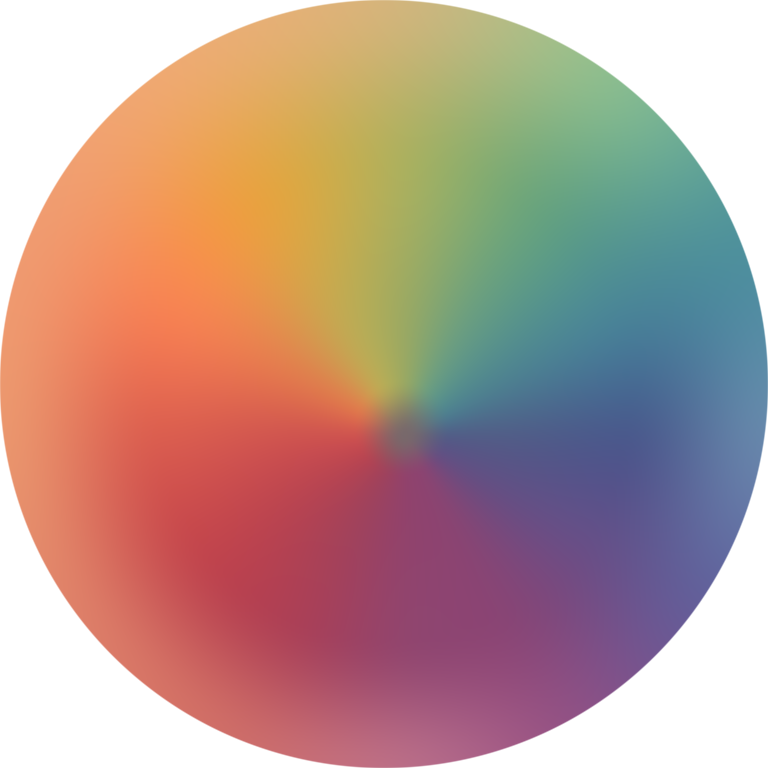
A WebGL 2 fragment shader for this background:

```glsl
#version 300 es
precision highp float;
// A soft colour wheel: blurred hues turning around an off-centre pivot, in a disc on white.
uniform vec2 u_resolution;
out vec4 outColor;

// Hues every 30 degrees, counter-clockwise from the right.
const vec3 core[12] = vec3[12](
  vec3(.32, .37, .53), vec3(.31, .51, .56), vec3(.41, .61, .51), vec3(.60, .66, .39),
  vec3(.75, .66, .33), vec3(.87, .49, .30), vec3(.81, .33, .31), vec3(.72, .27, .32),
  vec3(.63, .26, .36), vec3(.57, .26, .42), vec3(.53, .27, .45), vec3(.39, .31, .51));
const vec3 body[12] = vec3[12](
  vec3(.29, .35, .55), vec3(.29, .52, .59), vec3(.41, .64, .49), vec3(.67, .69, .37),
  vec3(.90, .64, .25), vec3(.97, .52, .32), vec3(.86, .37, .31), vec3(.76, .27, .30),
  vec3(.67, .25, .34), vec3(.57, .27, .43), vec3(.53, .27, .46), vec3(.40, .31, .53));
const vec3 rim[12] = vec3[12](
  vec3(.40, .53, .67), vec3(.31, .57, .61), vec3(.55, .74, .56), vec3(.82, .71, .49),
  vec3(.93, .67, .45), vec3(.94, .61, .44), vec3(.92, .59, .43), vec3(.87, .50, .41),
  vec3(.81, .43, .41), vec3(.73, .43, .53), vec3(.57, .32, .52), vec3(.39, .37, .60));

// Catmull-Rom kernel
float splineWeight(float x) {
  x = abs(x);
  return x < 1. ? (1.5 * x - 2.5) * x * x + 1.
                : ((2.5 - .5 * x) * x - 4.) * x + 2.;
}

void main() {
  vec2 p = (2. * gl_FragCoord.xy - u_resolution) / min(u_resolution.x, u_resolution.y);

  // Distance from the pivot as a share of the way to the disc edge
  vec2 pivot = vec2(.055, -.133);
  vec2 d = p - pivot;
  float dist = max(length(d), 1e-4);
  float b = dot(pivot, d / dist);
  float reach = sqrt(b * b + 1. - dot(pivot, pivot)) - b;
  float s = dist / reach;

  // Smooth periodic blend around each ring of hues
  float turn = atan(d.y, d.x) / 6.2831853 * 12. + 12.;
  int first = int(floor(turn));
  vec3 inner = vec3(0), middle = vec3(0), outer = vec3(0);
  for (int k = -1; k <= 2; k++) {
    int i = (first + k + 12) % 12;
    float w = splineWeight(fract(turn) - float(k));
    inner += w * core[i];
    middle += w * body[i];
    outer += w * rim[i];
  }

  // Blend outwards from the muted pivot to the pale rim
  vec3 color = mix(vec3(.47, .41, .42), inner, smoothstep(0., .13, s));
  color = mix(color, middle, smoothstep(.2, .65, s));
  color = mix(color, outer, smoothstep(.6, 1.03, s));

  // Disc with a smooth edge
  float r = length(p);
  float pixel = 2. / min(u_resolution.x, u_resolution.y);
  color = mix(color, vec3(1), smoothstep(1. - pixel, 1. + pixel, r));
  outColor = vec4(color, 1);
}
```
